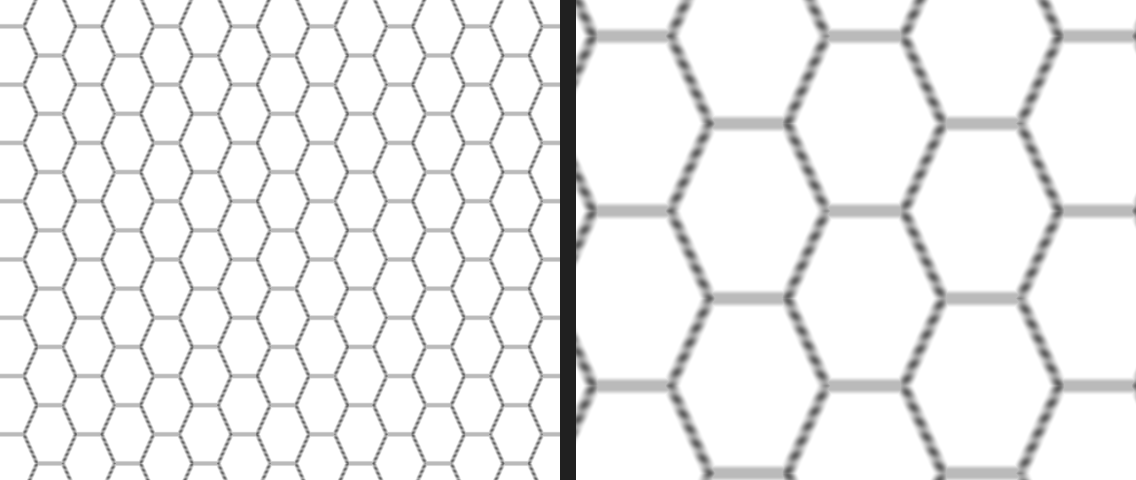
Left: the whole. Right: its middle third, enlarged.
A Shadertoy shader for this pattern:

```glsl
const float TAU = 6.2831853;
const vec2 CELL = vec2(0.16187, 0.12142);    // one column pair by one row, canvas height = 1
const vec2 HEX_CENTER = vec2(0.1040, 0.9451);
const float BEAD_PITCH = 0.004566;           // horizontal step between dark beads

float segmentDistance(vec2 p, vec2 a, vec2 b) {
    vec2 ab = b - a;
    float t = clamp(dot(p - a, ab) / dot(ab, ab), 0.0, 1.0);
    return length(p - a - ab * t);
}

float softLine(float dist, float halfWidth, float softness) {
    return 1.0 - smoothstep(halfWidth - softness, halfWidth + softness, dist);
}

void mainImage(out vec4 fragColor, in vec2 fragCoord) {
    vec2 p = fragCoord / iResolution.y;
    float pixel = 1.0 / iResolution.y;

    // Fold every hexagon into one quadrant
    vec2 local = mod(p - HEX_CENTER + 0.5 * CELL, CELL) - 0.5 * CELL;
    vec2 q = abs(local);
    float side = CELL.x / 3.0;
    float top = 0.5 * CELL.y;
    vec2 sideVertex = vec2(side, 0.0);
    vec2 topVertex = vec2(0.5 * side, top);

    // Flat edges and slanted edges
    float flatDist = min(segmentDistance(q, vec2(0.0, top), topVertex),
                         segmentDistance(q, sideVertex, vec2(1.5 * side, 0.0)));
    float slantDist = segmentDistance(q, sideVertex, topVertex);

    // Beaded stair-step tone along the slants
    float edgeX = mix(sideVertex.x, topVertex.x, q.y / top);
    float beadX = p.x + sign(local.x) * (edgeX - q.x);
    float bead = 0.5 - 0.5 * cos(TAU * beadX / BEAD_PITCH);

    float flatInk = 0.27 * softLine(flatDist, 0.0045, max(0.0023, pixel));
    float slantInk = mix(0.36, 0.62, bead) * softLine(slantDist, 0.0034, max(0.0034, pixel));

    fragColor = vec4(vec3(1.0 - max(flatInk, slantInk)), 1.0);
}
```
